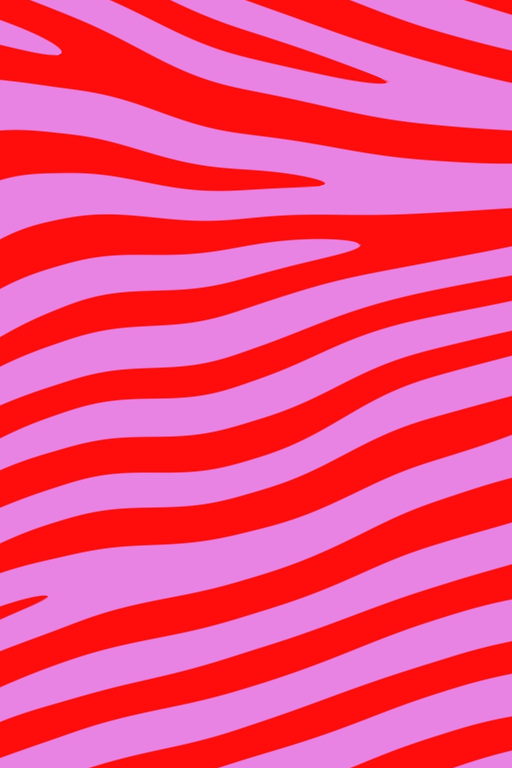
This pattern is drawn by a WebGL 1 fragment shader. Its source:

```glsl
precision highp float;

uniform vec2 u_resolution;

float hash(vec2 p) {
  return fract(sin(dot(p, vec2(127.1, 311.7))) * 43758.5453);
}

float noise(vec2 p) {
  vec2 i = floor(p), f = fract(p);
  f = f * f * f * (f * (f * 6.0 - 15.0) + 10.0);
  return mix(mix(hash(i), hash(i + vec2(1.0, 0.0)), f.x),
             mix(hash(i + vec2(0.0, 1.0)), hash(i + 1.0), f.x), f.y);
}

// Signed stripe field: negative inside the red bands
float stripes(vec2 p) {
  // Bands climb to the right below and bend downwards near the top
  float slope = 0.29 - 0.57 * smoothstep(0.5, 1.03, p.y);
  float across = 10.5 * (p.y - slope * (p.x - 0.333));
  across += 0.5 * (noise(p * vec2(4.0, 3.0) + 3.7) - 0.5);

  // Each dislocation ends one extra band coming from the left
  float turns = across;
  for (int i = 0; i < 5; i++) {
    float n = float(i);
    float odd = mod(n, 2.0);
    float tipX = (mod(n, 3.0) == 1.0 ? 0.06 : 0.41) + 0.1 * hash(vec2(n, 5.0));
    float tipRow = 9.9 - 0.93 * n - (n > 3.5 ? 3.25 : 0.0);
    float bluntness = mix(0.14, 0.26, odd);
    turns += atan(across - tipRow, bluntness * 10.5 * (tipX - p.x)) / 6.28318;
  }

  // Slow swelling and thinning of the bands
  float swell = 0.6 * (noise(p * vec2(4.5, 7.0) + 11.3) - 0.5);
  return 0.1 + swell - cos(6.28318 * turns);
}

void main() {
  vec2 p = gl_FragCoord.xy / u_resolution.y;
  vec2 texel = vec2(1.0 / u_resolution.y, 0.0);

  // Distance to the nearest band edge, in output pixels
  float v = stripes(p);
  vec2 gradient = vec2(stripes(p + texel.xy), stripes(p + texel.yx)) - v;
  float edge = v / max(length(gradient), 1e-4);

  vec3 red = vec3(1.0, 0.05, 0.05);
  vec3 orchid = vec3(0.91, 0.51, 0.89);
  float blend = smoothstep(-1.2, 1.2, edge);
  vec3 color = mix(red, orchid, blend);

  // Fine rim: the red channel dips and overshoots along the edge
  float rim = 1.0 - smoothstep(0.9, 1.7, abs(edge));
  color.r = mix(color.r, mix(0.91, 0.98, blend), rim);

  gl_FragColor = vec4(color, 1.0);
}
```
